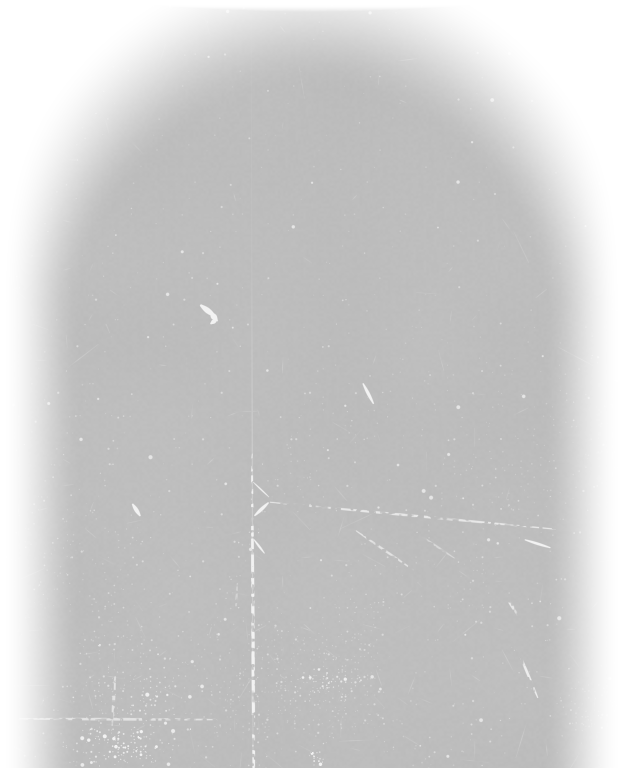
This texture is drawn by a WebGL 2 fragment shader. Its source:

```glsl
#version 300 es
precision highp float;
// A worn grey plate with a soft arched outline fading into white.
// The arch is an ellipse stretched downwards; dust and hairs come from hashed
// cells, and the creases and scuffs are tapered or broken line segments.
uniform vec2 u_resolution;
out vec4 fragColor;

const vec3 PAPER = vec3(1.0);
const vec3 PLATE = vec3(0.742);
const vec3 SCRATCH = vec3(0.95);

float hash(vec2 p) {
    return fract(sin(dot(p, vec2(127.1, 311.7))) * 43758.545);
}

float noise(vec2 p) {
    vec2 i = floor(p), f = fract(p);
    f = f * f * (3.0 - 2.0 * f);
    vec2 e = vec2(0.0, 1.0);
    return mix(mix(hash(i), hash(i + e.yx), f.x),
               mix(hash(i + e.xy), hash(i + e.yy), f.x), f.y);
}

// Soft round stain used to gather dust in places
float cloud(vec2 p, vec2 centre, vec2 size) {
    vec2 q = (p - centre) / size;
    return exp(-dot(q, q));
}

// Line from a to b, thinning towards both ends
float stroke(vec2 p, vec2 a, vec2 b, float width, float px) {
    vec2 pa = p - a, ba = b - a;
    float t = clamp(dot(pa, ba) / dot(ba, ba), 0.0, 1.0);
    float r = width * (0.45 + 0.55 * sin(3.1416 * t));
    float d = length(pa - ba * t);
    return (1.0 - smoothstep(r - px, r + px, d)) * min(1.0, r / px + 0.35);
}

// Line worn away into separate crumbs
float wornStroke(vec2 p, vec2 a, vec2 b, float width, float px) {
    float wear = smoothstep(0.3, 0.65, noise(p * 240.0));
    return stroke(p, a, b, width, px) * wear;
}

// One hashed dot per cell, kept with the given chance
float dust(vec2 p, float cells, float chance, float px) {
    vec2 id = floor(p * cells);
    vec2 shift = 0.5 * (vec2(hash(id + 3.7), hash(id + 8.3)) - 0.5);
    float r = mix(0.08, 0.24, hash(id + 5.1)) / cells;
    float d = length(fract(p * cells) - 0.5 - shift) / cells;
    return step(hash(id), chance) * (1.0 - smoothstep(r - px, r + px, d));
}

// Short, randomly turned hair in some cells
float hair(vec2 p, float cells, float chance, float px) {
    vec2 id = floor(p * cells);
    vec2 f = (fract(p * cells) - 0.5) / cells;
    float turn = 6.2832 * hash(id + 2.9);
    vec2 reach = vec2(cos(turn), sin(turn)) * mix(0.12, 0.42, hash(id + 6.4)) / cells;
    f += 0.1 / cells * sin(dot(f, reach.yx) * cells * cells * 9.0) * reach.yx * cells;
    return step(hash(id + 1.3), chance) * stroke(f, -reach, reach, 0.0006, px);
}

// Whiteness outside the arch: 0 on the plate, 1 on the paper
float fade(vec2 p) {
    vec2 q = p - vec2(0.406, 0.596);
    q.y = max(q.y, 0.0);
    float d = (length(q / vec2(0.36, 0.39)) - 1.0) * 0.37;
    float high = smoothstep(0.0, 0.28, q.y);
    float white = smoothstep(-mix(0.062, 0.095, high), mix(0.045, 0.07, high), d);
    return max(white, smoothstep(0.972, 0.994, p.y));
}

void main() {
    vec2 p = gl_FragCoord.xy / u_resolution.y;
    float px = 0.75 / u_resolution.y;

    // Dust, thicker towards the foot and in a few stains
    float low = 1.0 - smoothstep(0.05, 0.72, p.y);
    float stain = cloud(p, vec2(0.16, 0.03), vec2(0.055, 0.03))
                + 0.7 * cloud(p, vec2(0.42, 0.112), vec2(0.04, 0.02))
                + cloud(p, vec2(0.414, 0.01), vec2(0.012, 0.018))
                + 0.4 * cloud(p, vec2(0.2, 0.1), vec2(0.07, 0.04));
    float patchy = smoothstep(0.3, 0.8, noise(p * 13.0));
    float side = mix(0.55, 1.0, smoothstep(0.3, 0.36, p.x));
    float mark = 0.0;
    for (int i = 0; i < 3; i++) {
        float cells = 90.0 + 75.0 * float(i);
        float chance = low * side * (0.012 + 0.09 * patchy * float(i)) + 0.4 * stain + 0.001;
        float strength = mix(0.75, 0.3, float(i) * 0.5) + 0.5 * min(stain, 1.0);
        mark = max(mark, strength * dust(p + 0.37 * float(i), cells, chance, px));
        float hairs = hair(p + 0.23 * float(i), 14.0 + 9.0 * float(i), 0.04 + 0.16 * low, px);
        mark = max(mark, 0.3 * hairs * noise(p * 90.0));
    }

    // Long creases
    float crease = stroke(p, vec2(0.33, -0.2), vec2(0.327, 0.98), 0.0007, px);
    mark = max(mark, crease * mix(0.08, 0.32, 1.0 - smoothstep(0.4, 0.7, p.y)));
    mark = max(mark, wornStroke(p, vec2(0.331, -0.1), vec2(0.328, 0.415), 0.0022, px));
    mark = max(mark, 0.8 * wornStroke(p, vec2(0.352, 0.346), vec2(0.723, 0.311), 0.0016, px));
    mark = max(mark, 0.7 * wornStroke(p, vec2(0.026, 0.064), vec2(0.286, 0.063), 0.0018, px));
    mark = max(mark, 0.7 * wornStroke(p, vec2(0.15, 0.121), vec2(0.146, 0.056), 0.002, px));
    mark = max(mark, 0.7 * wornStroke(p, vec2(0.462, 0.31), vec2(0.538, 0.258), 0.0015, px));
    mark = max(mark, 0.5 * wornStroke(p, vec2(0.547, 0.303), vec2(0.592, 0.273), 0.0013, px));
    mark = max(mark, 0.9 * wornStroke(p, vec2(0.674, 0.154), vec2(0.7, 0.092), 0.0017, px));
    mark = max(mark, 0.8 * wornStroke(p, vec2(0.658, 0.225), vec2(0.674, 0.199), 0.002, px));
    mark = max(mark, 0.4 * wornStroke(p, vec2(0.307, 0.206), vec2(0.309, 0.24), 0.0015, px));

    // Bright chips: hook, slash and the small scuffs
    mark = max(mark, stroke(p, vec2(0.262, 0.602), vec2(0.279, 0.589), 0.0036, px));
    mark = max(mark, stroke(p, vec2(0.275, 0.592), vec2(0.282, 0.583), 0.0038, px));
    mark = max(mark, stroke(p, vec2(0.282, 0.584), vec2(0.275, 0.579), 0.0028, px));
    mark = max(mark, stroke(p, vec2(0.473, 0.5), vec2(0.486, 0.475), 0.0021, px));
    mark = max(mark, stroke(p, vec2(0.332, 0.329), vec2(0.349, 0.345), 0.0022, px));
    mark = max(mark, stroke(p, vec2(0.33, 0.372), vec2(0.35, 0.353), 0.0009, px));
    mark = max(mark, stroke(p, vec2(0.173, 0.343), vec2(0.182, 0.329), 0.0026, px));
    mark = max(mark, stroke(p, vec2(0.684, 0.297), vec2(0.716, 0.287), 0.0017, px));
    mark = max(mark, stroke(p, vec2(0.331, 0.297), vec2(0.344, 0.28), 0.0014, px));

    float grain = 0.012 * (noise(p * 300.0) - 0.5) + 0.012 * (noise(p * 9.0) - 0.5);
    vec3 plate = mix(PLATE + grain, SCRATCH, clamp(mark, 0.0, 1.0));
    fragColor = vec4(mix(plate, PAPER, fade(p)), 1.0);
}
```
